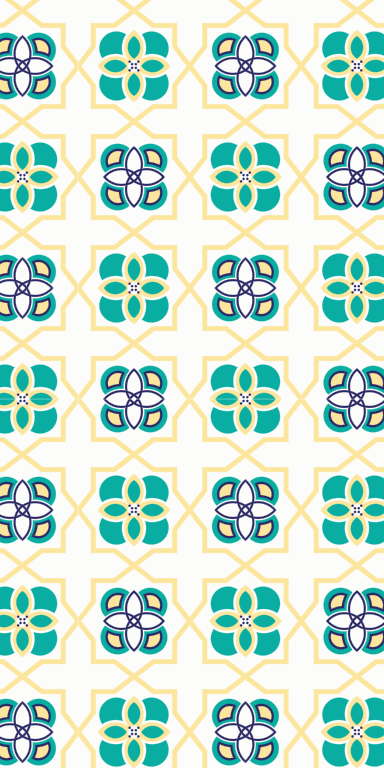
Give the GLSL for this pattern, as a Shadertoy shader.

```glsl
// Tile lattice of outlined eight-cornered stars whose tips touch, holding two
// four-petal flowers in checkerboard order. Each cell is folded by symmetry,
// then built from lens and circle distances; lengths are in cell units.

#define PITCH vec2(0.2903, 0.2891)   // cell size, in canvas widths
#define FIRST vec2(0.0586, 0.1719)   // first flower centre, from top left
#define STAR_SIDE 0.365              // half side of the star's square
#define STAR_LEG 0.175               // where the side bends to the tip
#define STAR_LINE 0.044
#define INK_LINE 0.019
#define HALO 0.022                   // white gap around petals
#define SEAM_FADE 0.4

const vec3 WHITE = vec3(0.99, 0.99, 0.98);
const vec3 CREAM = vec3(0.99, 0.90, 0.62);
const vec3 TEAL = vec3(0.04, 0.68, 0.63);
const vec3 NAVY = vec3(0.17, 0.16, 0.40);

// Coverage of the region where d < 0, for a pixel of size px
float fill(float d, float px) {
    return clamp(0.5 - d / px, 0.0, 1.0);
}

void paint(inout vec3 col, vec3 ink, float d, float px) {
    col = mix(col, ink, fill(d, px));
}

// Pointed lens along x, from start to end, with half width w
float lens(vec2 p, float start, float end, float w) {
    float h = 0.5 * (end - start);
    float r = (h * h + w * w) / (2.0 * w);
    p = abs(p - vec2(start + h, 0.0));
    return length(p + vec2(0.0, r - w)) - r;
}

// Star outline, with q folded into one eighth of the cell
float starLine(vec2 q) {
    vec2 n = normalize(vec2(STAR_LEG, 0.5 - STAR_SIDE));
    float tip = dot(q - vec2(0.5, 0.0), n);
    return abs(min(q.x - STAR_SIDE, tip)) - 0.5 * STAR_LINE;
}

// White petals with navy outlines over four teal lobes
void lobedFlower(inout vec3 col, vec2 q, float px) {
    float petal = 1e3;
    float outline = 1e3;
    vec2 r = q;
    for (int i = 0; i < 4; i++) {
        float d = lens(r, -0.04, 0.265, 0.071);
        petal = min(petal, d);
        outline = min(outline, abs(d));
        r = vec2(-r.y, r.x);
    }
    paint(col, TEAL, length(q - 0.146) - 0.154, px);

    // Cream fans inside the lobes
    float fan = max(length(q - 0.143) - 0.112, 0.045 - petal);
    paint(col, NAVY, fan, px);
    paint(col, CREAM, fan + INK_LINE * 1.1, px);

    // Petals, their halo and the crossing outlines
    paint(col, WHITE, petal - HALO, px);
    paint(col, NAVY, outline - 0.5 * INK_LINE, px);
}

// Teal petals with cream borders and four loose teal fans
void openFlower(inout vec3 col, vec2 q, float px) {
    float border = lens(q, 0.0, 0.325, 0.087);
    float fan = max(length(q - 0.158) - 0.153, HALO - border);
    paint(col, TEAL, fan, px);
    paint(col, CREAM, border, px);
    paint(col, TEAL, lens(q, 0.065, 0.27, 0.056), px);

    // Dotted heart
    paint(col, WHITE, length(q) - 0.055, px);
    float dots = min(length(q - 0.039), length(q - 0.017));
    paint(col, NAVY, dots - 0.0105, px);
}

void mainImage(out vec4 fragColor, in vec2 fragCoord) {
    // Position from the top left, in canvas widths
    vec2 pos = vec2(fragCoord.x, iResolution.y - fragCoord.y) / iResolution.x;
    vec2 grid = (pos - FIRST) / PITCH;
    vec2 cell = floor(grid + 0.5);
    vec2 local = grid - cell;
    float px = 1.2 / (PITCH.x * iResolution.x);

    // Fold the cell into one eighth
    vec2 q = abs(local);
    if (q.y > q.x) q = q.yx;

    vec3 col = WHITE;
    paint(col, CREAM, starLine(q), px);
    if (mod(cell.x + cell.y, 2.0) < 0.5) lobedFlower(col, q, px);
    else openFlower(col, q, px);

    // Faint pale seams: one across a flower row, one down a column of tips
    vec2 seam = abs(grid - vec2(0.5, 3.0)) - 0.004;
    col = mix(col, WHITE, SEAM_FADE * fill(min(seam.x, seam.y), px));

    fragColor = vec4(col, 1.0);
}
```
